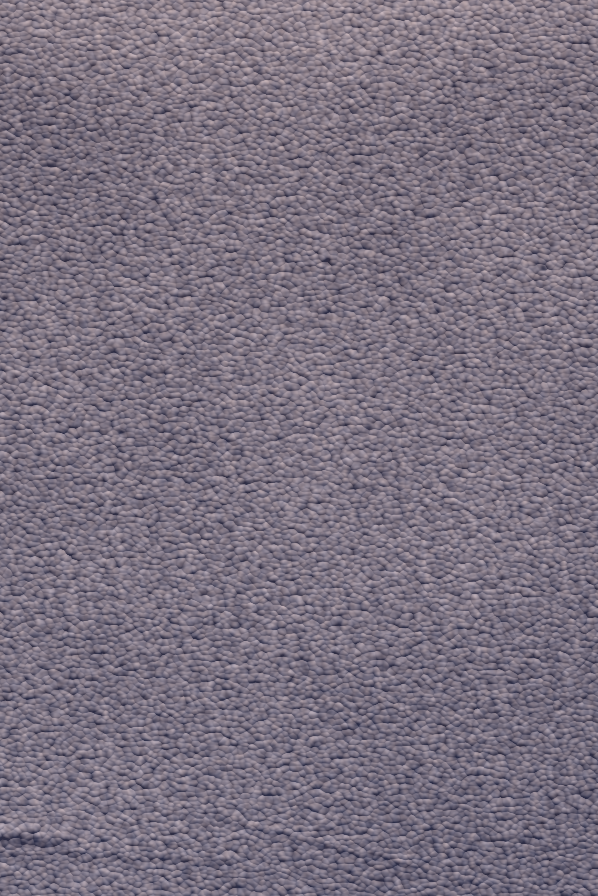
Give the GLSL for this texture, as a WebGL 2 fragment shader.

```glsl
#version 300 es
precision highp float;
// Fine-grained mauve-grey leather with soft light, small pits and creases.

#define SHADOW vec3(0.350, 0.328, 0.398)
#define HIGHLIGHT vec3(0.630, 0.580, 0.622)
#define PEBBLE_FREQ vec2(96.0, 126.0)
#define PEBBLE_SOFTNESS 10.0
#define GRAIN_GAIN 1.2
#define MID_TONE 0.45
#define MOTTLE 0.16
#define PIT_FREQ 7.0
#define PIT_SHARE 0.36
#define WARMTH 0.016

uniform vec2 u_resolution;
out vec4 fragColor;

// Integer hash of a lattice cell, two values in 0..1
vec2 hash2(vec2 cell) {
    uvec2 k = uvec2(ivec2(cell) + 4096);
    k = k * 1664525u + 1013904223u;
    k.x += k.y * 1664525u;
    k.y += k.x * 1664525u;
    k ^= k >> 16u;
    k.x += k.y * 1664525u;
    k.y += k.x * 1664525u;
    k ^= k >> 16u;
    return vec2(k & 65535u) / 65535.0;
}

float cornerSlope(vec2 cell, vec2 offset) {
    float angle = 6.2832 * hash2(cell).x;
    return dot(vec2(cos(angle), sin(angle)), offset);
}

float gradientNoise(vec2 p) {
    vec2 i = floor(p), f = p - i;
    vec2 w = f * f * f * (f * (f * 6.0 - 15.0) + 10.0);
    vec2 e = vec2(1.0, 0.0);
    float low = mix(cornerSlope(i, f), cornerSlope(i + e, f - e), w.x);
    float high = mix(cornerSlope(i + e.yx, f - e.yx), cornerSlope(i + 1.0, f - 1.0), w.x);
    return mix(low, high, w.y);
}

// Soft jittered pebbles: x is the slope facing the light, y the squared radius
vec2 pebbles(vec2 q) {
    vec2 home = floor(q), sum = vec2(0.0);
    float total = 0.0;
    for (int y = -1; y <= 1; y++) {
        for (int x = -1; x <= 1; x++) {
            vec2 cell = home + vec2(x, y);
            vec2 d = q - cell - hash2(cell);
            float r2 = dot(d, d);
            float weight = exp(-PEBBLE_SOFTNESS * r2);
            sum += weight * vec2(d.y + 0.2 * d.x, r2);
            total += weight;
        }
    }
    return sum / max(total, 1e-5);
}

// Pebbled skin lit from above, roughened by finer noise
float grain(vec2 p) {
    vec2 q = p * PEBBLE_FREQ;
    q += vec2(0.13 * q.y, -0.07 * q.x);
    q += 0.5 * vec2(gradientNoise(q * 0.21), gradientNoise(q * 0.21 + 57.3));
    vec2 pebble = pebbles(q);
    float fine = gradientNoise(q * 1.13 + 7.9);
    float clumps = gradientNoise(q * 0.45 + 19.7);
    return 0.75 * pebble.x - 0.5 * (pebble.y - 0.2) + 0.5 * fine + 0.38 * clumps;
}

// Scattered pores: dark dot with a faint lit rim beneath
float pits(vec2 p) {
    vec2 q = p * PIT_FREQ, home = floor(q);
    float sum = 0.0;
    for (int y = -1; y <= 1; y++) {
        for (int x = -1; x <= 1; x++) {
            vec2 cell = home + vec2(x, y);
            vec2 pick = hash2(cell + 211.0);
            vec2 d = (q - cell - hash2(cell + 87.0)) / vec2(0.046, 0.034);
            float depth = step(pick.x, PIT_SHARE) * mix(0.35, 0.9, pick.y);
            vec2 rim = d + vec2(0.0, 1.8);
            sum += depth * (0.35 * exp(-dot(rim, rim)) - exp(-dot(d, d)));
        }
    }
    return sum;
}

// Fold profile across a line: dark groove, lit lip above it
float fold(float offset, float width) {
    float d = offset / width;
    return 0.45 * exp(-(d - 2.0) * (d - 2.0) * 0.5) - exp(-d * d);
}

float creases(vec2 p) {
    float wave = 0.012 * gradientNoise(p * vec2(14.0, 5.0));
    float deep = fold(p.y - 0.096 + 0.08 * p.x + wave, 0.009)
               * (1.0 - smoothstep(0.04, 0.15, p.x));
    float side = fold(p.y - 0.070 + 0.03 * p.x - wave, 0.006)
               * (1.0 - smoothstep(0.2, 0.5, p.x));
    float slant = fold(p.y - 0.123 + 0.25 * (p.x - 0.39) + wave, 0.005)
                * smoothstep(0.25, 0.45, p.x) * (1.0 - smoothstep(0.6, 0.85, p.x));
    return 0.8 * deep + 0.35 * side + 0.38 * slant;
}

// Broad light: bright top edge, soft glow, darker lower right
float broadLight(vec2 p, vec2 uv) {
    vec2 glow = (uv - vec2(0.62, 0.50)) / vec2(0.42, 0.24);
    vec2 lowLeft = (uv - vec2(0.05, 0.11)) / vec2(0.22, 0.06);
    float light = 0.24 * smoothstep(0.86, 1.0, uv.y) + 0.10 * exp(-dot(glow, glow));
    light += 0.14 * exp(-dot(lowLeft, lowLeft));
    light -= 0.13 * smoothstep(0.45, 0.0, uv.y) * smoothstep(0.1, 0.9, uv.x);
    light -= 0.14 * smoothstep(0.25, 0.0, length(uv - vec2(0.0, 1.0)));
    float mottle = gradientNoise(p * 3.1 + 5.2) + 0.5 * gradientNoise(p * 8.3);
    return light + MOTTLE * mottle;
}

void main() {
    vec2 uv = gl_FragCoord.xy / u_resolution, p = gl_FragCoord.xy / u_resolution.x;
    float tone = MID_TONE + broadLight(p, uv) + GRAIN_GAIN * grain(p) + pits(p) + creases(p);
    // Pinker towards the top, with small warm and cool flecks
    float warm = 1.2 * (uv.y - 0.5) + 2.0 * gradientNoise(p * 85.0 + 31.4);
    vec3 colour = mix(SHADOW, HIGHLIGHT, clamp(tone, -0.6, 1.6));
    fragColor = vec4(colour + WARMTH * warm * vec3(0.7, 0.0, -0.8), 1.0);
}
```
